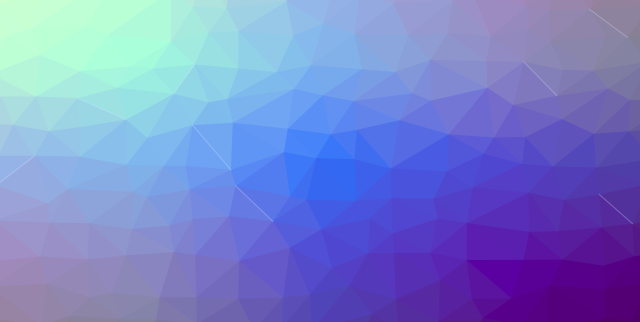
Give the GLSL for this background, as a Shadertoy shader.

```glsl
// Low-poly mesh of flat triangles, shaded from mint through blue to deep purple.

const vec2 GRID = vec2(16.0, 10.0);     // cells across and up
const vec2 JITTER = vec2(0.36, 0.33);   // vertex offset, in cells
const vec2 BLEED = vec2(0.06, 0.11);    // how far the colour ramp overshoots the canvas
const float GLINT_SHARE = 0.035;        // share of cells with a bright seam
const float GLINT_STRENGTH = 0.28;
const float GLINT_WIDTH = 0.0014;       // in canvas heights
const vec3 GLINT_COLOR = vec3(0.85, 0.90, 1.0);
const vec3 RAMP[5] = vec3[5](
    vec3(0.87, 1.00, 0.80),   // pale green
    vec3(0.64, 1.00, 0.86),   // mint
    vec3(0.11, 0.45, 0.99),   // azure
    vec3(0.36, 0.00, 0.66),   // violet
    vec3(0.28, 0.00, 0.31));  // plum

// Linear RGB to XYZ
const mat3 RGB_TO_XYZ = mat3(
    0.4124, 0.2126, 0.0193,
    0.3576, 0.7152, 0.1192,
    0.1805, 0.0722, 0.9505);

vec2 hash2(vec2 p) {
    vec3 q = fract(p.xyx * vec3(0.1031, 0.1030, 0.0973) + 0.37);
    q += dot(q, q.yzx + 33.33);
    return fract((q.xx + q.yz) * q.zy);
}

float cross2(vec2 a, vec2 b) { return a.x * b.y - a.y * b.x; }

// Perceptual space: cube roots of XYZ, so blends behave as in Lab
vec3 toPerceptual(vec3 rgb) {
    return pow(RGB_TO_XYZ * pow(rgb, vec3(2.2)), vec3(1.0 / 3.0));
}

vec3 toRgb(vec3 v) {
    return pow(clamp(inverse(RGB_TO_XYZ) * (v * v * v), 0.0, 1.0), vec3(1.0 / 2.2));
}

vec3 ramp(float t) {
    float s = clamp(t, 0.0, 1.0) * 4.0;
    int i = min(int(s), 3);
    return mix(toPerceptual(RAMP[i]), toPerceptual(RAMP[i + 1]), s - float(i));
}

// Equal blend of a ramp going right and a ramp going down
vec3 meshColor(vec2 uv) {
    vec2 t = (vec2(uv.x, 1.0 - uv.y) + BLEED) / (1.0 + 2.0 * BLEED);
    return toRgb(0.5 * (ramp(t.x) + ramp(t.y)));
}

vec2 vertex(vec2 id, vec2 cell) {
    return (id + (hash2(id + 20.0) * 2.0 - 1.0) * JITTER) * cell;
}

// Signed distance to the line a-b, positive on its left
float leftOf(vec2 p, vec2 a, vec2 b) {
    return cross2(normalize(b - a), p - a);
}

float segmentDistance(vec2 p, vec2 a, vec2 b) {
    vec2 d = b - a;
    return length(p - a - d * clamp(dot(p - a, d) / dot(d, d), 0.0, 1.0));
}

// Adds a triangle's colour, weighted by its coverage of the pixel
void addTriangle(inout vec4 sum, vec2 p, vec2 a, vec2 b, vec2 c, vec2 canvas, float px) {
    float inside = min(leftOf(p, a, b), min(leftOf(p, b, c), leftOf(p, c, a)));
    float cover = smoothstep(-0.7 * px, 0.7 * px, inside);
    if (cover > 0.0) {
        sum += vec4(meshColor((a + b + c) / (3.0 * canvas)), 1.0) * cover;
    }
}

void mainImage(out vec4 fragColor, in vec2 fragCoord) {
    float px = 1.0 / iResolution.y;
    vec2 p = fragCoord * px;
    vec2 canvas = vec2(iResolution.x * px, 1.0);
    vec2 cell = canvas / GRID;
    vec2 home = floor(p / cell);
    vec4 sum = vec4(0.0);
    float glint = 0.0;

    for (int y = -1; y <= 1; y++) {
        for (int x = -1; x <= 1; x++) {
            vec2 id = home + vec2(x, y);
            vec2 a = vertex(id, cell);
            vec2 b = vertex(id + vec2(1, 0), cell);
            vec2 c = vertex(id + vec2(1, 1), cell);
            vec2 d = vertex(id + vec2(0, 1), cell);

            // Delaunay rule: split at the corners whose angles sum past 180 degrees
            float angleSine = cross2(b - a, d - a) * dot(d - c, b - c)
                            + dot(b - a, d - a) * cross2(d - c, b - c);
            if (angleSine > 0.0) {
                vec2 first = a;
                a = b; b = c; c = d; d = first;
            }
            addTriangle(sum, p, a, b, c, canvas, px);
            addTriangle(sum, p, a, c, d, canvas, px);

            // Occasional bright seam along the split
            float lit = step(hash2(id + 71.0).x, GLINT_SHARE);
            float seam = segmentDistance(p, a, c) - GLINT_WIDTH;
            glint = max(glint, lit * (1.0 - smoothstep(-0.5 * px, 0.7 * px, seam)));
        }
    }

    vec3 color = sum.rgb / max(sum.a, 0.001);
    fragColor = vec4(mix(color, GLINT_COLOR, glint * GLINT_STRENGTH), 1.0);
}
```
